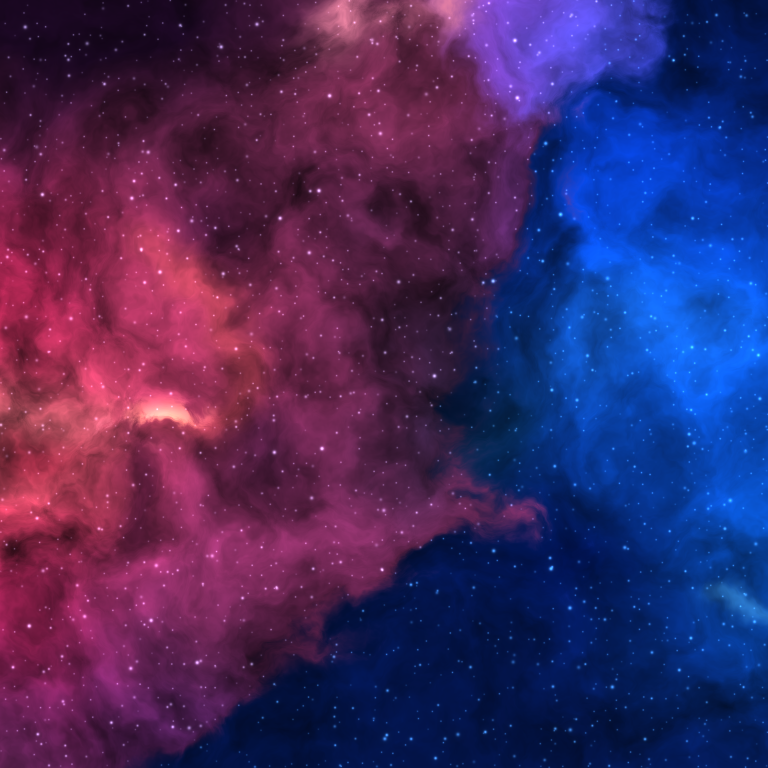
This texture is drawn by a Shadertoy shader. Its source:

```glsl
// A nebula: crimson gas on the left meets deep blue space on the right.
// Soft elliptical glows are painted in domain-warped space, divided by a ragged
// front, shaded with fractal noise and sprinkled with several layers of stars.

float hash(vec2 p) {
    return fract(sin(dot(p, vec2(127.1, 311.7))) * 43758.5);
}

float noise(vec2 p) {
    vec2 i = floor(p), f = fract(p);
    f = f * f * (3.0 - 2.0 * f);
    return mix(mix(hash(i), hash(i + vec2(1, 0)), f.x),
               mix(hash(i + vec2(0, 1)), hash(i + vec2(1, 1)), f.x), f.y);
}

// Fractal noise, centred on zero
float fbm(vec2 p) {
    float sum = 0.0, amp = 0.5;
    for (int i = 0; i < 6; i++) {
        sum += amp * (noise(p) - 0.5);
        p = mat2(1.6, 1.2, -1.2, 1.6) * p + 7.3;
        amp *= 0.53;
    }
    return sum;
}

float blob(vec2 p, vec2 centre, vec2 radius) {
    vec2 d = (p - centre) / radius;
    return exp(-dot(d, d));
}

vec3 paint(vec3 col, vec3 tint, float amount) {
    return mix(col, tint, clamp(amount, 0.0, 1.0));
}

// Horizontal position of the front between red gas and blue space
float frontX(float y) {
    return 0.08 + 0.37 * smoothstep(-0.03, 0.16, y)
         + 0.18 * smoothstep(0.17, 0.36, y) + 0.11 * smoothstep(0.58, 0.8, y);
}

vec3 blueSpace(vec2 p, float cloud, float fine) {
    vec3 col = vec3(0.01, 0.075, 0.28);
    col = paint(col, vec3(0.02, 0.20, 0.68), blob(p, vec2(0.83, 0.74), vec2(0.22, 0.15)));
    col = paint(col, vec3(0.04, 0.31, 0.80), 1.1 * blob(p, vec2(0.90, 0.54), vec2(0.24, 0.16)));
    col = paint(col, vec3(0.03, 0.26, 0.63), blob(p, vec2(1.02, 0.27), vec2(0.18, 0.22)));
    col = paint(col, vec3(0.10, 0.42, 0.88), 0.6 * blob(p, vec2(0.84, 0.55), vec2(0.15, 0.05)));
    col = paint(col, vec3(0.02, 0.16, 0.30), 0.8 * blob(p, vec2(0.64, 0.46), vec2(0.09, 0.10)));
    col = paint(col, vec3(0.00, 0.05, 0.23), 0.9 * blob(p, vec2(0.74, 0.28), vec2(0.13, 0.10)));
    col = paint(col, vec3(0.25, 0.60, 0.90), 0.6 * blob(p, vec2(0.99, 0.21), vec2(0.05, 0.013)));
    return col * (1.0 + 1.1 * cloud + 0.8 * fine);
}

vec3 redGas(vec2 p, float cloud, float fine) {
    vec3 col = vec3(0.33, 0.12, 0.26);
    // Broad body colours
    col = paint(col, vec3(0.55, 0.17, 0.29), 0.9 * blob(p, vec2(0.18, 0.56), vec2(0.24, 0.20)));
    col = paint(col, vec3(0.50, 0.18, 0.31), 0.7 * blob(p, vec2(0.45, 0.88), vec2(0.18, 0.10)));
    col = paint(col, vec3(0.40, 0.13, 0.28), 0.6 * blob(p, vec2(0.30, 0.28), vec2(0.25, 0.12)));
    col = paint(col, vec3(0.22, 0.09, 0.29), 0.8 * blob(p, vec2(0.18, 0.06), vec2(0.28, 0.12)));
    col = paint(col, vec3(0.66, 0.14, 0.31), blob(p, vec2(-0.02, 0.62), vec2(0.15, 0.18)));
    col = paint(col, vec3(0.60, 0.11, 0.30), 0.9 * blob(p, vec2(-0.03, 0.20), vec2(0.15, 0.14)));
    // Shadowed regions
    col = paint(col, vec3(0.07, 0.02, 0.09), 1.2 * blob(p, vec2(0.12, 0.98), vec2(0.24, 0.16)));
    col = paint(col, vec3(0.22, 0.07, 0.19), 0.7 * blob(p, vec2(0.31, 0.70), vec2(0.07, 0.05)));
    col = paint(col, vec3(0.22, 0.08, 0.19), 0.8 * blob(p, vec2(0.36, 0.43), vec2(0.08, 0.06)));
    col = paint(col, vec3(0.13, 0.12, 0.24), 0.7 * blob(p, vec2(0.57, 0.53), vec2(0.07, 0.16)));
    col = paint(col, vec3(0.26, 0.13, 0.36), 0.7 * blob(p, vec2(0.67, 0.74), vec2(0.08, 0.12)));
    // Pink core on the left and the filament curling above it
    col = paint(col, vec3(0.88, 0.24, 0.39), 1.1 * blob(p, vec2(-0.02, 0.40), vec2(0.17, 0.14)));
    col = paint(col, vec3(0.98, 0.47, 0.53), 0.9 * blob(p, vec2(0.02, 0.45), vec2(0.13, 0.075)));
    col = paint(col, vec3(0.82, 0.20, 0.34), 0.8 * blob(p, vec2(0.03, 0.42), vec2(0.06, 0.03)));
    float arc = abs(length((p - vec2(0.16, 0.55)) / vec2(0.17, 0.12)) - 1.0);
    float arcSide = smoothstep(0.14, 0.28, p.x);
    col = paint(col, vec3(0.66, 0.24, 0.30), 0.7 * arcSide * exp(-arc * arc * 30.0));
    col = paint(col, vec3(0.27, 0.08, 0.20), 0.6 * blob(p, vec2(0.17, 0.35), vec2(0.025, 0.08)));
    return col * (1.0 + 1.6 * cloud + 1.1 * fine);
}

// One jittered star per cell, with a random brightness
float starLayer(vec2 p, float cells, float radius, float density) {
    vec2 id = floor(p * cells);
    vec2 jitter = 0.2 + 0.6 * vec2(hash(id + 3.1), hash(id + 8.7));
    float d = length(p - (id + jitter) / cells) / radius;
    float lit = step(1.0 - density, hash(id + cells));
    return lit * mix(0.25, 1.0, hash(id + 5.3)) * (exp(-d * d) + 0.12 * exp(-d * 0.7));
}

void mainImage(out vec4 fragColor, in vec2 fragCoord) {
    vec2 uv = fragCoord / iResolution.xy;
    vec2 warp = vec2(fbm(uv * 5.0), fbm(uv * 5.0 + 19.0));
    vec2 p = uv + 0.17 * warp;
    float cloud = fbm(p * 7.0 + 2.0 * warp + 4.0);
    float fine = fbm(p * 19.0 + 31.0);

    // Ragged front between the two gases
    float front = frontX(p.y) - p.x + 0.20 * cloud + 0.12 * fine;
    vec3 col = mix(blueSpace(p, cloud, fine), redGas(p, cloud, fine),
                   smoothstep(-0.035, 0.045, front));

    // Violet cloud and pink crests along the top
    float violet = blob(p, vec2(0.70, 0.98), vec2(0.14, 0.15)) + 0.5 * cloud + 0.3 * fine;
    vec3 violetTint = mix(vec3(0.40, 0.22, 0.64), vec3(0.25, 0.26, 0.75),
                          smoothstep(0.60, 0.78, p.x));
    col = paint(col, violetTint * (1.0 + cloud + fine), 0.9 * smoothstep(0.2, 0.65, violet));
    float crest = blob(p, vec2(0.41, 0.985), vec2(0.035, 0.05))
                + 0.7 * blob(p, vec2(0.50, 0.97), vec2(0.06, 0.035))
                + 0.8 * blob(p, vec2(0.585, 0.96), vec2(0.03, 0.035));
    col = paint(col, vec3(0.93, 0.52, 0.64), crest * (0.85 + 2.0 * fine + cloud));

    // Hot knots beside the core
    float knot = smoothstep(-0.06, 0.16, fine);
    col += vec3(0.75, 0.60, 0.35) * knot * blob(uv, vec2(0.215, 0.455), vec2(0.045, 0.02));
    col += vec3(0.50, 0.60, 0.65) * knot * blob(uv, vec2(0.147, 0.432), vec2(0.016, 0.016));

    // Stars, from sparse and bright to dense and faint
    float stars = 0.0;
    for (int i = 0; i < 4; i++) {
        float k = float(i);
        stars += starLayer(uv + 0.37 * k, 13.0 * exp2(k * 0.8), 0.0023 - 0.0004 * k, 0.35)
               * (0.95 - 0.17 * k);
    }
    vec3 starTint = mix(vec3(0.75, 0.70, 0.95), vec3(0.35, 0.70, 1.0),
                        smoothstep(0.05, -0.05, front));
    fragColor = vec4(clamp(col + starTint * stars, 0.0, 1.0), 1.0);
}
```
